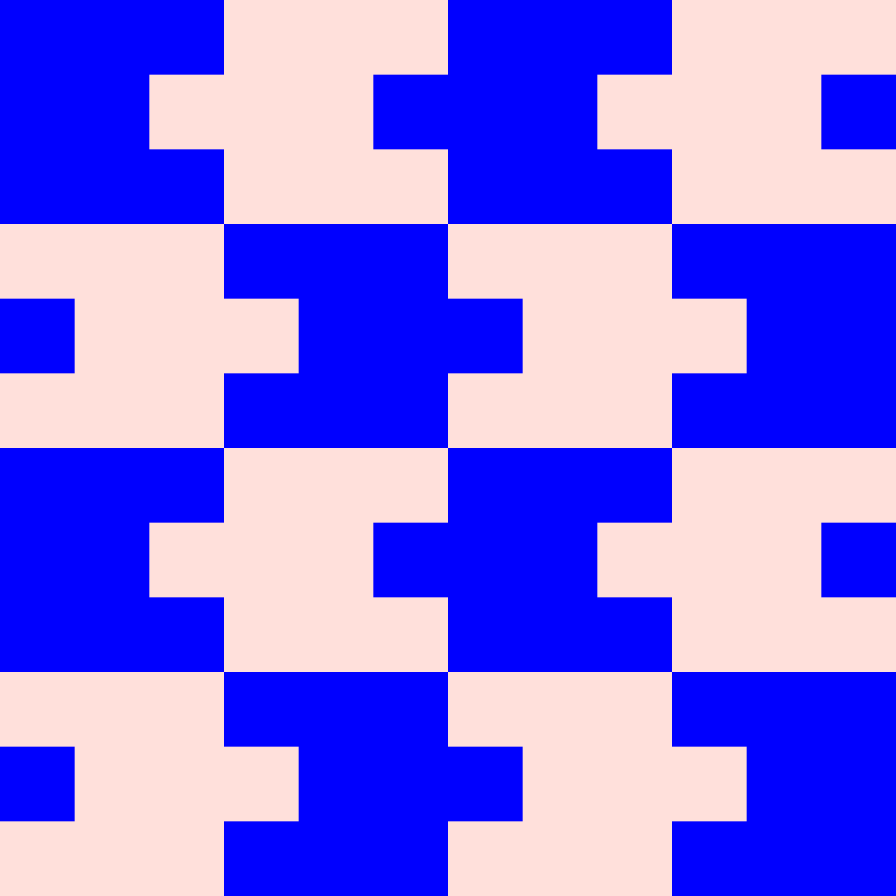
Write a Shadertoy shader that draws this pattern.

```glsl
const vec3 BLUE = vec3(0.0, 0.0, 1.0);
const vec3 BLUSH = vec3(1.0, 0.88, 0.86);
const float CELLS = 4.0;          // checker cells per side, even so that it tiles
const float NOTCH = 1.0 / 3.0;    // tab width and height, in cells

// Smoothed square wave of period 2: +1 on [0,1), -1 on [1,2)
float squareWave(float x, float pixel) {
    float edgeDistance = abs(mod(x - 0.5, 2.0) - 1.0) - 0.5;
    return clamp(2.0 * edgeDistance / pixel, -1.0, 1.0);
}

// Coverage of the band centred in each unit cell
float centreBand(float y, float width, float pixel) {
    float inside = 0.5 * width - abs(fract(y) - 0.5);
    return clamp(inside / pixel + 0.5, 0.0, 1.0);
}

// Checkerboard whose middle bands slide sideways, in turn right and left
float notchedChecker(vec2 p, float notch, vec2 pixel) {
    float slide = mod(floor(p.y), 2.0) < 0.5 ? notch : -notch;
    float plain = squareWave(p.x, pixel.x);
    float slid = squareWave(p.x - slide, pixel.x);
    float columns = mix(plain, slid, centreBand(p.y, notch, pixel.y));
    return 0.5 + 0.5 * columns * squareWave(p.y, pixel.y);
}

void mainImage(out vec4 fragColor, in vec2 fragCoord) {
    vec2 pixel = CELLS / iResolution.xy;
    vec2 p = fragCoord * pixel;
    float blush = notchedChecker(p, NOTCH, pixel);
    fragColor = vec4(mix(BLUE, BLUSH, blush), 1.0);
}
```
